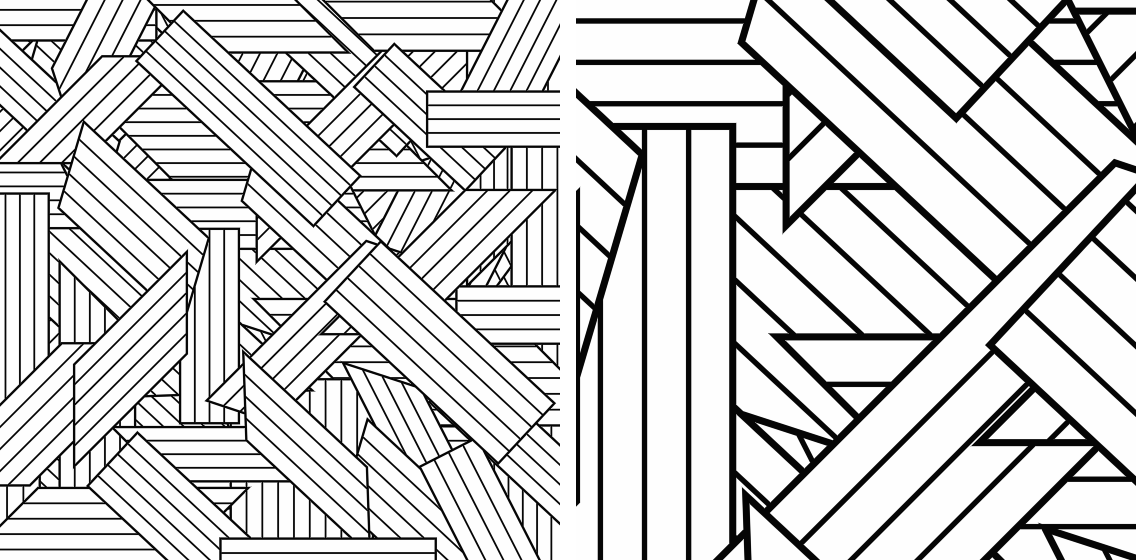
Left: the whole. Right: its middle third, enlarged.
Give the GLSL for this pattern, as a WebGL 1 fragment shader.

```glsl
precision highp float;
uniform vec2 u_resolution;

float hash(float n, float seed) {
  return fract(sin(n * 12.9898 + seed * 78.233) * 43758.5453);
}

// Antialiased stroke coverage from the distance to its centre line
float stroke(float dist, float halfWidth) {
  float soft = 0.65 / u_resolution.y;
  return 1.0 - smoothstep(halfWidth - soft, halfWidth + soft, abs(dist));
}

// Neighbouring cells draw from different sets of directions, in degrees
float bandAngle(float parity, float pick) {
  if (parity < 0.5) return pick < 0.46 ? 0.0 : (pick < 0.76 ? 45.0 : 117.0);
  return pick < 0.42 ? 137.0 : (pick < 0.72 ? 63.0 : 90.0);
}

// Skewed end cuts: straight, diagonal either way, or steep
float endShear(float pick) {
  return pick < 0.3 ? 0.0 : (pick < 0.55 ? 1.0 : (pick < 0.8 ? -1.0 : 0.5));
}

// Paint one striped band over the ink already laid down
float paintBand(float ink, vec2 p, float id, float parity, float upper) {
  float angle = radians(bandAngle(parity, hash(id, 3.0)));
  vec2 axis = vec2(cos(angle), sin(angle));
  vec2 local = vec2(dot(p, axis), dot(p, vec2(-axis.y, axis.x)));

  float spacing = mix(0.024, 0.030, hash(id, 4.0));
  float count = mix(8.0, 4.0, upper) + floor(hash(id, 5.0) * 2.0);
  float halfWidth = 0.5 * spacing * count;
  float halfLength = mix(0.24, 0.13 + 0.09 * hash(id, 6.0), upper);
  float shear = endShear(hash(id, 7.0));

  float ends = (abs(local.x + shear * local.y) - halfLength) / sqrt(1.0 + shear * shear);
  float outline = max(abs(local.y) - halfWidth, ends);
  float stripe = (fract((local.y + halfWidth) / spacing + 0.5) - 0.5) * spacing;

  float painted = outline < 0.0 ? stroke(stripe, 0.0016) : ink;
  return max(painted, stroke(outline, 0.0021));
}

void main() {
  vec2 uv = gl_FragCoord.xy / u_resolution.y;

  // Plain ruling behind everything
  float ink = stroke((fract(uv.x / 0.027) - 0.5) * 0.027, 0.0016);

  // Two layers of bands on a jittered 6 by 6 grid, in scrambled order:
  // broad ones fill the ground, narrow ones cross above
  for (int i = 0; i < 72; i++) {
    float id = float(i);
    float upper = step(36.0, id);
    float slot = mod(id * 23.0, 36.0);
    vec2 cell = vec2(mod(slot, 6.0), floor(slot / 6.0));
    vec2 jitter = vec2(hash(id, 1.0), hash(id, 2.0)) - 0.5;
    vec2 centre = (cell + 0.5 + 0.7 * jitter) / 6.0;
    centre = (centre - 0.5) * 1.1 + 0.5;
    float parity = mod(cell.x + cell.y + upper, 2.0);
    ink = paintBand(ink, uv - centre, id, parity, upper);
  }

  gl_FragColor = vec4(vec3(mix(0.995, 0.02, ink)), 1.0);
}
```
